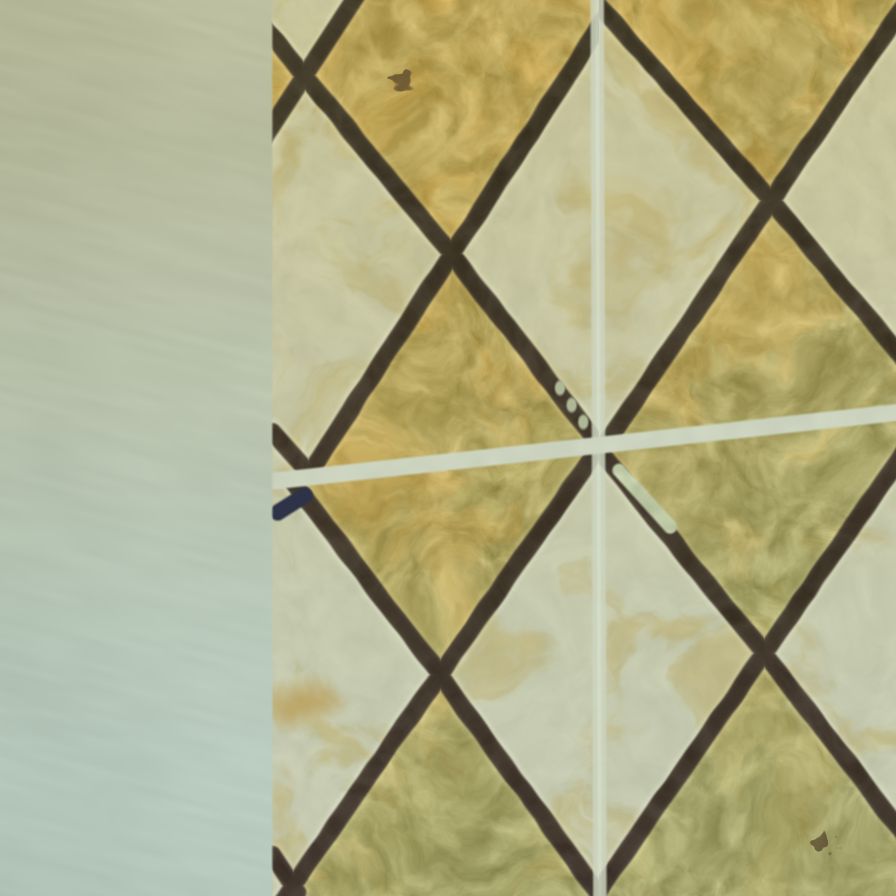
Give the GLSL for this pattern, as a WebGL 1 fragment shader.

```glsl
precision highp float;
// Plain wall beside four glazed tiles, each crossed by a dark diagonal X.
// Signed line distances sort gold wedges from cream ones; fbm adds marbling,
// and pale grout, small chips and flaws are laid over the top.

uniform vec2 u_resolution;

const float WALL_EDGE = 0.304;
const vec2 GROUT_CROSS = vec2(0.668, 0.503);
const float GROUT_SLOPE = 0.110;
const float STRIP_HALF = 0.0098;
const float LINE_BEND = 0.035;
const float SOFT = 0.0022;
const vec2 LEFT_CROSSING = vec2(0.339, 0.914);

const vec3 WALL_TOP = vec3(0.71, 0.72, 0.60);
const vec3 WALL_LOW = vec3(0.70, 0.77, 0.72);
const vec3 CREAM_WARM = vec3(0.79, 0.76, 0.57);
const vec3 CREAM_COOL = vec3(0.77, 0.79, 0.69);
const vec3 GOLD = vec3(0.72, 0.64, 0.35);
const vec3 OLIVE = vec3(0.64, 0.64, 0.42);
const vec3 OCHRE = vec3(0.72, 0.57, 0.24);
const vec3 STRIP = vec3(0.25, 0.22, 0.15);
const vec3 GROUT = vec3(0.80, 0.83, 0.75);
const vec3 CHIP = vec3(0.76, 0.80, 0.66);

float hash(vec2 p) {
  p = fract(p * vec2(0.1031, 0.1137));
  p += dot(p, p.yx + 33.33);
  return fract((p.x + p.y) * p.x * 7.13);
}

float noise(vec2 p) {
  vec2 i = floor(p), f = fract(p);
  f = f * f * (3.0 - 2.0 * f);
  return mix(mix(hash(i), hash(i + vec2(1, 0)), f.x),
             mix(hash(i + vec2(0, 1)), hash(i + vec2(1, 1)), f.x), f.y);
}

float fbm(vec2 p) {
  float sum = 0.0, amp = 0.5;
  for (int i = 0; i < 5; i++) {
    sum += amp * noise(p);
    p = mat2(1.6, 1.2, -1.2, 1.6) * p + 7.3;
    amp *= 0.5;
  }
  return sum;
}

float segment(vec2 p, vec2 a, vec2 b) {
  vec2 d = b - a;
  return length(p - a - d * clamp(dot(p - a, d) / dot(d, d), 0.0, 1.0));
}

// Coverage of a shape whose signed distance is d.
float fill(float d) {
  float s = max(SOFT, 0.75 / u_resolution.y);
  return 1.0 - smoothstep(-s, s, d);
}

// Signed distance above a line of the given slope through the origin.
float above(vec2 d, float slope) {
  return (d.y - slope * d.x) / sqrt(1.0 + slope * slope);
}

// Ragged dark fleck in the glaze.
float flaw(vec2 p, vec2 c) {
  vec2 d = (p - c) * vec2(0.75, 1.0);
  return fill(length(d) - 0.017 * noise(p * 150.0) + 0.001) * 0.65;
}

vec3 wallColor(vec2 p) {
  vec3 col = mix(WALL_LOW, WALL_TOP, smoothstep(0.1, 1.0, p.y));
  float streak = noise(vec2(p.x * 18.0, (p.y + 0.25 * p.x) * 120.0));
  col += 0.022 * (streak - 0.5) + 0.04 * (fbm(p * 7.0) - 0.5);
  return col + 0.025 * smoothstep(0.0, WALL_EDGE, p.x);
}

vec3 tileColor(vec2 p, float groutDist) {
  bool right = p.x > GROUT_CROSS.x, upper = groutDist > 0.0;
  // Centre, falling slope and rising slope of the X in this tile.
  vec4 tile = upper
    ? (right ? vec4(0.861, 0.776, 1.167, 1.467) : vec4(0.504, 0.716, 1.250, 1.540))
    : (right ? vec4(0.853, 0.271, 1.268, 1.437) : vec4(0.491, 0.247, 1.348, 1.430));
  vec2 d = p - tile.xy + 0.002 * (vec2(noise(p * 45.0), noise(p * 45.0 + 9.0)) - 0.5);
  float falling = above(d, -tile.z - LINE_BEND * sign(d.x));
  float rising = above(d, tile.w);
  float side = 1.0;
  float strip = min(abs(falling), abs(rising));
  if (upper && !right) {
    side = -above(p - LEFT_CROSSING, tile.w);
    strip = min(strip, abs(side));
  }

  // Marbled glaze
  vec2 warp = vec2(fbm(p * 8.0), fbm(p * 8.0 + 5.0));
  float marble = fbm(p * 14.0 + warp * 3.0);
  float fine = fbm(p * 45.0 + warp * 5.0);
  float age = smoothstep(0.35, 1.15, p.x * 0.55 + (1.0 - p.y) * 0.75);
  vec3 gold = mix(GOLD, OLIVE, age);
  gold = mix(gold, OCHRE, 0.55 * smoothstep(0.46, 0.72, marble) * (1.0 - 0.7 * age));
  gold += 0.30 * (fine - 0.48) + 0.14 * (marble - 0.45);
  vec3 cream = mix(CREAM_COOL, CREAM_WARM, smoothstep(0.1, 1.0, p.y) * 0.65);
  cream = mix(cream, GOLD, 0.45 * smoothstep(0.50, 0.75, marble));
  cream += 0.07 * (fine - 0.48);
  float stain = length((p - vec2(0.338, 0.215)) * vec2(1.0, 1.3));
  cream = mix(cream, OCHRE, 0.6 * smoothstep(0.055, 0.01, stain + 0.06 * (marble - 0.4)));
  vec3 col = falling * rising * side > 0.0 ? gold : cream;
  col = mix(col, vec3(0.29, 0.22, 0.14), max(flaw(p, vec2(0.451, 0.911)), flaw(p, vec2(0.919, 0.057))));

  // Dark strips, with stubs where neighbours meet the wall
  strip = min(strip, segment(p, vec2(0.304, 0.518), vec2(0.338, 0.480)));
  strip = min(strip, segment(p, vec2(0.304, 0.046), vec2(0.332, 0.004)));
  col += 0.05 * smoothstep(0.018, 0.010, strip);
  vec3 dark = STRIP + 0.12 * (fine - 0.45) + 0.035 * smoothstep(0.004, 0.009, strip);
  dark += vec3(0.0, -0.01, 0.025) * (1.0 - p.y);
  col = mix(col, dark, fill(strip - STRIP_HALF));
  float blue = segment(p, vec2(0.310, 0.428), vec2(0.340, 0.447));
  return mix(col, vec3(0.18, 0.20, 0.28), fill(blue - 0.009));
}

void main() {
  vec2 p = gl_FragCoord.xy / u_resolution;
  float groutDist = p.y - GROUT_CROSS.y - GROUT_SLOPE * (p.x - GROUT_CROSS.x);
  vec3 tiles = tileColor(p, groutDist);

  // Chipped glaze on two strips
  float longChip = segment(p, vec2(0.691, 0.475), vec2(0.748, 0.412));
  tiles = mix(tiles, CHIP + 0.12 * (noise(p * 90.0) - 0.5), fill(longChip - 0.0075));
  for (int i = 0; i < 3; i++) {
    vec2 bead = mix(vec2(0.625, 0.567), vec2(0.651, 0.529), float(i) * 0.5);
    tiles = mix(tiles, CHIP * 0.9, fill(length((p - bead) * vec2(1.15, 0.8)) - 0.0065));
  }

  // Grout joints
  float across = abs(p.x - GROUT_CROSS.x + 0.003 * (p.y - 0.5));
  tiles = mix(tiles, GROUT, 0.85 * fill(across - 0.0075));
  tiles += 0.04 * fill(across - 0.002);
  tiles = mix(tiles, GROUT + 0.03 * (noise(p * 60.0) - 0.5), fill(abs(groutDist) - 0.0095));

  vec3 col = mix(tiles, wallColor(p), fill(p.x - WALL_EDGE));
  gl_FragColor = vec4(clamp(col, 0.0, 1.0), 1.0);
}
```
